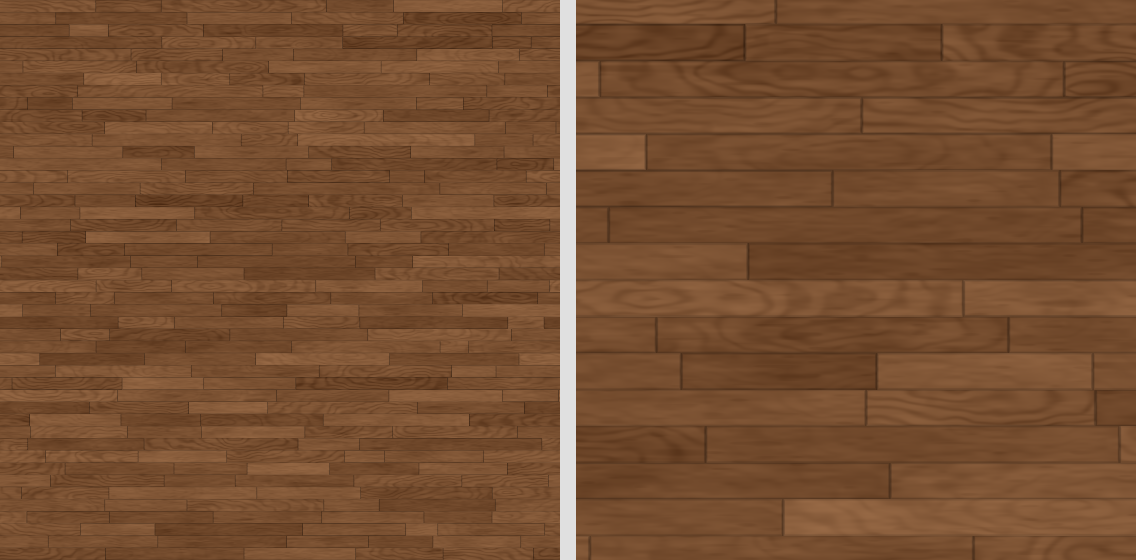
Left, the full canvas; right, a detail of the centre.
This texture is drawn by a three.js fragment shader. Its source:

```glsl
varying vec2 vUv;

float hash(vec2 p) {
  return fract(sin(dot(p, vec2(12.9898, 78.233))) * 43758.5453);
}

float noise(vec2 p) {
  vec2 i = floor(p);
  vec2 f = fract(p);
  f = f * f * (3.0 - 2.0 * f);
  return mix(mix(hash(i), hash(i + vec2(1.0, 0.0)), f.x),
             mix(hash(i + vec2(0.0, 1.0)), hash(i + vec2(1.0, 1.0)), f.x), f.y);
}

// Position of the left end of a plank, counted in average plank lengths
float jointAt(float plank, float row, float count) {
  return plank + 0.75 * hash(vec2(mod(plank, count), row + 3.7));
}

// Elongated growth rings around a random heart, in plank heights
float growthRings(vec2 q, vec2 heart, float seed) {
  float warp = noise(q * vec2(0.6, 1.3) + seed) + 0.35 * noise(q * vec2(1.8, 3.0) + seed);
  float radius = length((q - heart) * vec2(0.2, 1.0)) + 0.4 * warp;
  float wave = 0.5 + 0.5 * sin(radius * 25.0);
  return wave * wave;
}

void main() {
  // Rows of planks with staggered, uneven lengths
  const float rows = 46.0;
  float row = floor(vUv.y * rows);
  float v = fract(vUv.y * rows);
  float count = 5.0 + floor(2.0 * hash(vec2(row, 1.3)));
  float x = (vUv.x + hash(vec2(row, 8.1))) * count;
  float plank = floor(x);
  plank -= 1.0 - step(jointAt(plank, row, count), x);
  float left = jointAt(plank, row, count);
  float right = jointAt(plank + 1.0, row, count);

  // Plank coordinates and random traits
  vec2 id = vec2(mod(plank, count), row);
  float seed = 60.0 * hash(id + 0.37);
  float plankTone = 0.5 * (hash(id + 5.2) + hash(id + 9.4));
  float figure = smoothstep(0.35, 0.85, hash(id + 2.6));
  vec2 q = vec2((x - left) / count * rows, v);
  float plankLength = (right - left) / count * rows;
  vec2 heart = vec2(plankLength * hash(id + 7.7), 1.5 * hash(id + 4.1) - 0.25);

  // Grain: soft clouds, long fibres, rings, pores and dark streaks
  float cloud = noise(q * vec2(0.45, 0.9) + seed);
  float fibre = noise(q * vec2(0.7, 5.0) + seed * 1.7);
  float fineFibre = noise(q * vec2(2.2, 11.0) + seed * 2.3);
  float rings = growthRings(q, heart, seed);
  float pores = smoothstep(0.72, 0.95, noise(q * vec2(1.4, 8.0) + seed * 3.1));
  float streak = smoothstep(0.8, 0.98, noise(q * vec2(0.3, 2.5) + seed * 0.6));

  float tone = 0.6 + 0.85 * (plankTone - 0.5);
  tone += 0.24 * (cloud - 0.5) + 0.22 * (fibre - 0.5) + 0.18 * (fineFibre - 0.5);
  tone -= mix(0.06, 0.32, figure) * (rings - 0.25);
  tone -= 0.13 * pores + 0.22 * streak;

  vec3 darkWood = vec3(0.37, 0.225, 0.12);
  vec3 lightWood = vec3(0.56, 0.385, 0.25);
  vec3 color = mix(darkWood, lightWood, clamp(tone, -0.4, 1.2));

  // Thin dark seams between rows and at plank ends
  float rowGap = min(v, 1.0 - v) / rows;
  float endGap = min(x - left, right - x) / count;
  float rowSeam = 1.0 - smoothstep(0.0002, 0.0014, rowGap);
  float endSeam = 1.0 - smoothstep(0.0002, 0.0015, endGap);
  float seamDepth = mix(0.08, 0.26, hash(id + 6.3));
  color *= 1.0 - max(seamDepth * rowSeam, 0.28 * endSeam);

  gl_FragColor = vec4(color, 1.0);
}
```
